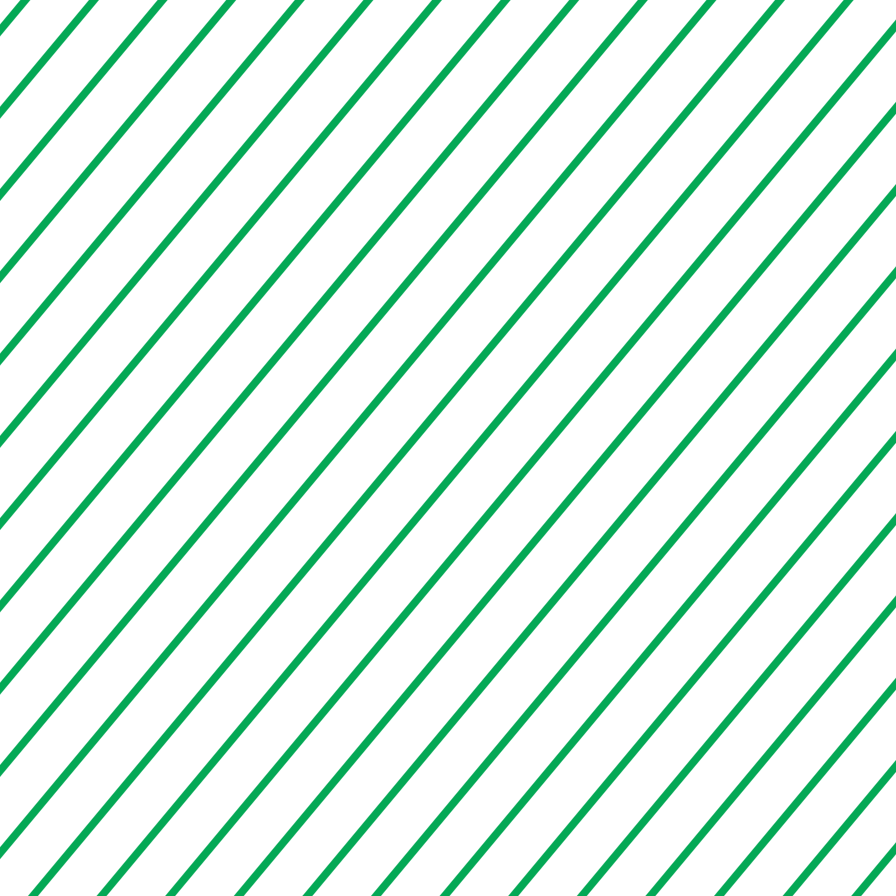
This pattern is drawn by a Shadertoy shader. Its source:

```glsl
// Thin green diagonal stripes, evenly spaced on white.
// A linear phase is folded with fract into the distance to the nearest
// stripe centre, then thresholded with a soft edge.

const vec3 PAPER = vec3(1.0);
const vec3 GREEN = vec3(0.015, 0.66, 0.335);

// Stripe repeats across and down the canvas; the signs set the slant.
const vec2 REPEATS = vec2(13.06, -10.89);
const float PHASE = 0.48;         // stripe offset, in repeats
const float HALF_WIDTH = 0.00427; // half the stripe thickness
const float SOFTNESS = 0.0008;    // least half-width of the blurred edge

// Distance from p to the centre line of the nearest stripe.
float stripeDistance(vec2 p, vec2 repeats, float phase) {
    float cell = fract(dot(p, repeats) - phase + 0.5) - 0.5;
    return abs(cell) / length(repeats);
}

// Coverage of a band of the given half width, with a smooth edge.
float bandMask(float dist, float halfWidth, float edge) {
    return 1.0 - smoothstep(halfWidth - edge, halfWidth + edge, dist);
}

void mainImage(out vec4 fragColor, in vec2 fragCoord) {
    vec2 p = fragCoord / iResolution.y;
    float edge = max(SOFTNESS, 0.75 / iResolution.y);

    float dist = stripeDistance(p, REPEATS, PHASE);
    float stripe = bandMask(dist, HALF_WIDTH, edge);

    fragColor = vec4(mix(PAPER, GREEN, stripe), 1.0);
}
```
